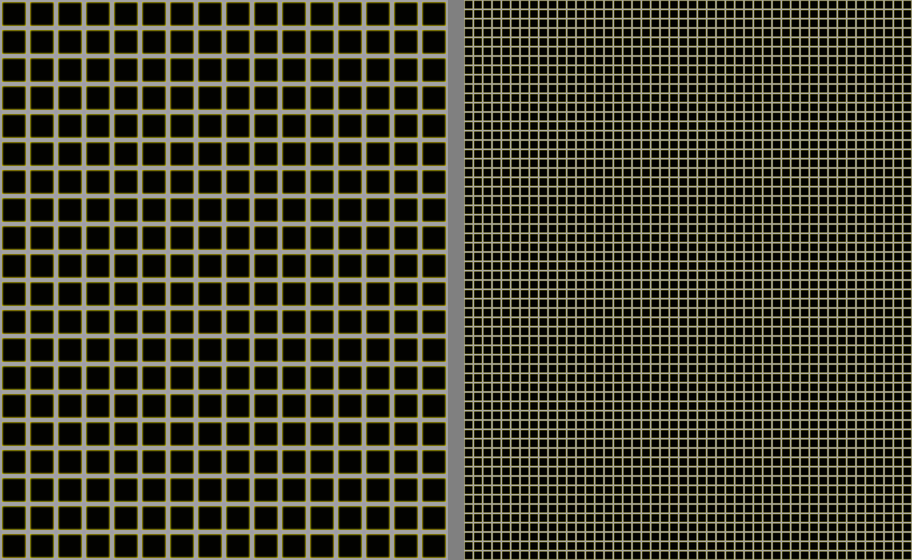
Left, the tile; right, the same tile 3 across and 3 down.
Reproduce this pattern procedurally as a WebGL 1 fragment shader.

```glsl
precision highp float;

uniform vec2 u_resolution;

float hash(vec2 p) {
  vec3 q = fract(vec3(p.xyx) * 0.1031);
  q += dot(q, q.yzx + 33.33);
  return fract((q.x + q.y) * q.z);
}

void main() {
  // 16 by 20 square cells with bars centred on the cell borders
  vec2 grid = gl_FragCoord.xy / u_resolution * vec2(16.0, 20.0);
  vec2 cell = floor(grid);
  vec2 local = fract(grid);
  vec2 borderDist = min(local, 1.0 - local);

  float pixel = max(16.0 / u_resolution.x, 20.0 / u_resolution.y);
  float soft = max(0.02, 0.6 * pixel);

  // Yellow glow inside each cell, brighter where two sides meet
  vec2 falloff = max(borderDist - 0.07, 0.0) / 0.045;
  vec2 sideGlow = 0.55 * exp(-falloff * falloff);
  float glow = 1.0 - (1.0 - sideGlow.x) * (1.0 - sideGlow.y);

  // Slight drift of the glow between amber and green
  vec3 glowColor = mix(vec3(1.0, 0.89, 0.06), vec3(0.96, 0.94, 0.06), hash(cell));
  vec3 color = vec3(0.008, 0.008, 0.0) + glowColor * glow;

  // Grey bars with a faint violet tint at the crossings
  float crossing = 1.0 - smoothstep(0.02, 0.11, length(borderDist));
  vec3 barColor = mix(vec3(0.64), vec3(0.62, 0.61, 0.66), crossing);
  float nearest = min(borderDist.x, borderDist.y);
  float bar = 1.0 - smoothstep(0.071 - soft, 0.071 + soft, nearest);

  gl_FragColor = vec4(mix(color, barColor, bar), 1.0);
}
```
